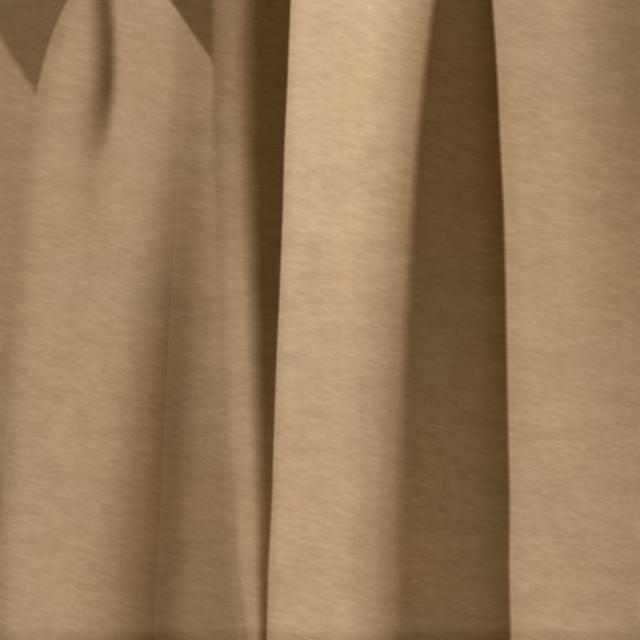
This texture is drawn by a Shadertoy shader. Its source:

```glsl
// Hanging tan cloth with deep vertical folds, gathered at the top left.
// Curved fold edges split the width into panels; each panel gets its own
// shading profile, and stretched value noise adds the woven grain.

float hash(vec2 p) {
    return fract(sin(dot(p, vec2(127.1, 311.7))) * 43758.5453);
}

float noise(vec2 p) {
    vec2 i = floor(p), f = fract(p);
    f = f * f * (3.0 - 2.0 * f);
    return mix(mix(hash(i), hash(i + vec2(1, 0)), f.x),
               mix(hash(i + vec2(0, 1)), hash(i + vec2(1, 1)), f.x), f.y);
}

float bump(float x, float centre, float width) {
    float d = (x - centre) / width;
    return exp(-d * d);
}

// 0 to the left of an edge, 1 to the right
float side(float x, float edge, float blur) {
    return smoothstep(-blur, blur, x - edge);
}

// Far left cloth with a shadowed gather above it
float leftStrip(float x, float t) {
    return mix(0.28, 0.57, side(t, 0.06 + 1.55 * x, 0.012)) - 0.1 * t * t;
}

// Wide fold with a pinched crevice and a long soft groove
float gatheredFold(float x, float t, float edge) {
    float shade = 0.72 - 0.14 * bump(x, edge, 0.022);
    shade -= 0.12 * bump(x, 0.14, 0.025) * smoothstep(0.5, 0.2, t) * smoothstep(0.0, 0.25, t);
    float d = x - (0.163 + 0.12 * t - 0.65 * t * t);
    float crevice = bump(d, 0.0, d < 0.0 ? 0.021 : 0.012);
    shade -= 0.52 * crevice * smoothstep(0.28, 0.12, t);

    float groove = 0.290 - 0.05 * t;
    float depth = mix(0.08, 0.42, smoothstep(0.05, 0.65, t));
    float spread = x < groove ? 0.025 + 0.055 * t : 0.05;
    shade -= 0.13 * side(x, groove, 0.03);
    shade -= depth * bump(x, groove, spread) * (x < groove ? 1.0 : 0.85);
    shade -= 0.14 * bump(x, 0.35, 0.05) * smoothstep(0.45, 0.9, t);

    float corner = side(1.45 * (x - 0.265), t, 0.008);
    return mix(shade, 0.2, corner);
}

// Narrow fold falling into shadow on its right
float narrowFold(float x, float t, float left, float right) {
    float u = (x - left) / (right - left);
    float lit = mix(0.50, 0.66, smoothstep(0.0, 0.6, t));
    float shadowStart = mix(0.22, 0.5, smoothstep(0.0, 0.9, t));
    float dark = mix(0.02, 0.2, smoothstep(0.4, 1.0, t));
    float shade = mix(lit, dark, smoothstep(shadowStart, shadowStart + 0.42, u));
    return shade - 0.12 * bump(u, 0.0, 0.15);
}

// Brightest fold, rounding off softly to the right
float brightFold(float x, float t, float left, float right) {
    float shade = mix(0.96, 0.80, smoothstep(0.0, 0.9, t));
    shade -= 0.10 * bump(x, left, 0.012);
    shade -= 0.16 * smoothstep(right - 0.10, right - 0.03, x);
    return shade - 0.24 * smoothstep(right - 0.05, right + 0.005, x);
}

// Deep shadow between the two large folds
float valley(float x, float t, float left, float right) {
    float u = (x - left) / (right - left);
    float shade = mix(0.08, 0.24, smoothstep(0.1, 1.0, t));
    return shade + 0.05 * bump(u, 0.3, 0.4) - 0.09 * smoothstep(0.65, 1.0, u);
}

float rightFold(float x, float t, float left) {
    float shade = 0.74 - 0.05 * bump(x, left, 0.02);
    float fall = mix(0.3, 0.1, smoothstep(0.0, 0.8, t));
    return shade - fall * smoothstep(0.86, 1.0, x);
}

void mainImage(out vec4 fragColor, in vec2 fragCoord) {
    vec2 uv = fragCoord / iResolution.xy;
    float t = 1.0 - uv.y; // distance down from the top
    float x = uv.x + 0.003 * (noise(vec2(3.0, t * 9.0)) - 0.5);

    // Fold edges from left to right
    float e0 = 0.05 - 0.06 * t + 0.055 * exp(-9.0 * t);
    float e1 = 0.332 + 0.05 * pow(t, 2.5);
    float e2 = 0.453 - 0.037 * t;
    float e3 = 0.62 + 0.057 * exp(-2.6 * t);
    float e4 = 0.768 + 0.032 * (1.0 - exp(-2.5 * t));

    // Panels
    float shade = leftStrip(x, t);
    shade = mix(shade, gatheredFold(x, t, e0), side(x, e0, 0.004));
    shade = mix(shade, narrowFold(x, t, e1, e2), side(x, e1, 0.005 + 0.012 * t));
    shade = mix(shade, brightFold(x, t, e2, e3), side(x, e2, 0.003));
    shade = mix(shade, valley(x, t, e3, e4), side(x, e3, 0.008 + 0.008 * t));
    shade = mix(shade, rightFold(x, t, e4), side(x, e4, 0.004));
    shade -= 0.1 * smoothstep(0.975, 1.0, t);

    // Woven grain: broad mottling, slanted threads and fine fibres
    vec2 weave = vec2(uv.x, uv.y + 0.15 * uv.x);
    float grain = 0.05 * (noise(uv * vec2(22.0, 34.0)) - 0.5)
                + 0.08 * (noise(weave * vec2(55.0, 170.0)) - 0.5)
                + 0.06 * (noise(weave * vec2(150.0, 300.0) + 7.0) - 0.5);
    float fleck = smoothstep(0.86, 1.0, noise(weave * vec2(45.0, 190.0) + 31.0));
    shade += (grain + 0.07 * fleck) * (0.5 + 0.6 * shade);

    vec3 colour = mix(vec3(0.30, 0.21, 0.10), vec3(0.83, 0.70, 0.56), shade);
    colour += vec3(0.015, -0.005, -0.01) * (noise(uv * 9.0) - 0.5);
    fragColor = vec4(clamp(colour, 0.0, 1.0), 1.0);
}
```
